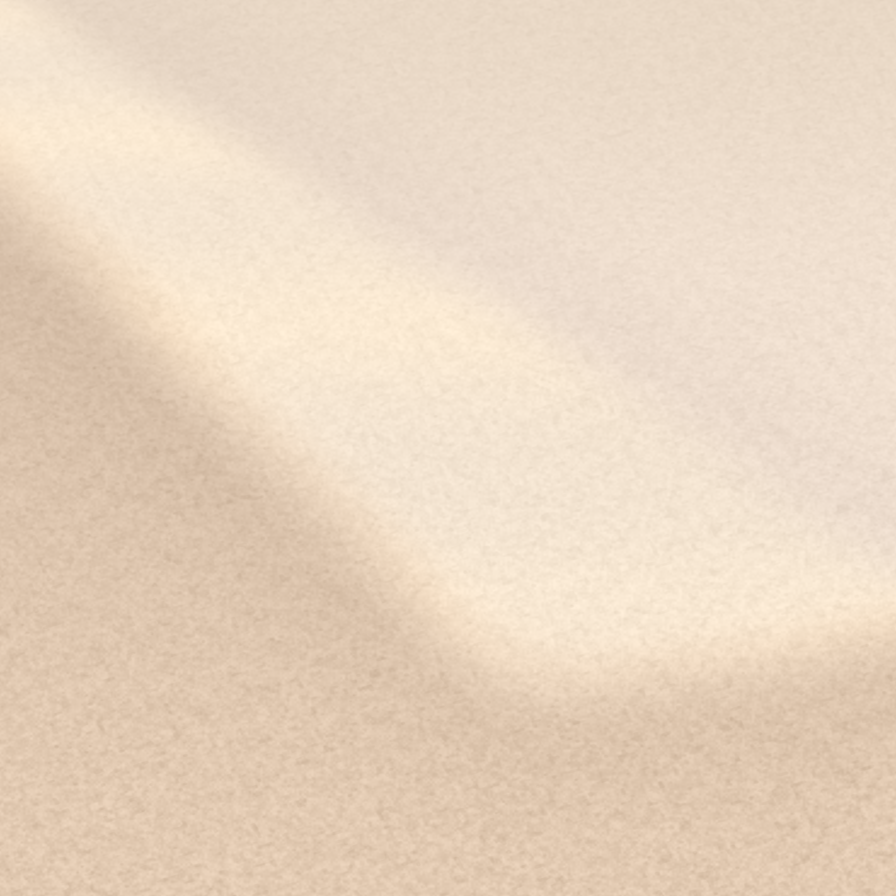
Reproduce this texture procedurally as a WebGL 1 fragment shader.

```glsl
precision highp float;
// Sunlight falling in a soft diagonal band across a sandy, matte surface.
// Two half-planes blend into the band's bent lower edge, a third bounds it above;
// horizontal folds vary the glow and value noise adds grain that coarsens nearby.

uniform vec2 u_resolution;

float hash(vec2 p) {
  return fract(sin(dot(p, vec2(127.1, 311.7))) * 43758.5453);
}

float valueNoise(vec2 p) {
  vec2 cell = floor(p);
  vec2 f = fract(p);
  f = f * f * (3.0 - 2.0 * f);
  float low = mix(hash(cell), hash(cell + vec2(1.0, 0.0)), f.x);
  float high = mix(hash(cell + vec2(0.0, 1.0)), hash(cell + vec2(1.0, 1.0)), f.x);
  return mix(low, high, f.y);
}

float smoothMin(float a, float b, float k) {
  float h = max(k - abs(a - b), 0.0) / k;
  return min(a, b) - h * h * k * 0.25;
}

float bump(float x, float center, float width) {
  float d = (x - center) / width;
  return exp(-d * d);
}

void main() {
  vec2 p = gl_FragCoord.xy / u_resolution;

  // Signed distances to the band's edges, gently wavering
  float waver = (valueNoise(p * 7.0) - 0.5) * 0.012;
  float diagonal = (p.x + p.y - 0.80) * 0.707;
  float floorEdge = (p.y - 0.145 - 0.14 * p.x) * 0.99;
  float lower = smoothMin(diagonal, floorEdge, 0.10) + waver;
  float upper = (p.y + 0.65 * p.x - 1.01) * 0.838 + waver;

  // Shaded ground, darkest along the lit edge
  vec3 shade = mix(vec3(0.885, 0.79, 0.695), vec3(0.85, 0.758, 0.67),
                   smoothstep(0.0, 0.75, p.y));
  shade -= 0.014 * bump(lower, -0.07, 0.08);

  // Pale far ground, greyer beside the band and toward the top
  vec3 far = mix(vec3(0.94, 0.877, 0.815), vec3(0.912, 0.847, 0.775),
                 smoothstep(0.65, 1.0, p.y));
  far -= vec3(0.014, 0.016, 0.013) * bump(upper, 0.05, 0.07);

  // Sunlit band with horizontal folds of brighter cream
  float folds = bump(p.y, 0.99, 0.03) + bump(p.y, 0.85, 0.05)
              + bump(p.y, 0.64, 0.08) + 0.6 * bump(p.y, 0.33, 0.07);
  vec3 lit = mix(vec3(0.952, 0.892, 0.818), vec3(0.982, 0.916, 0.825), folds);

  // Combine, with a peach fringe where light meets shade
  float upperBlur = mix(0.055, 0.035, p.y);
  vec3 color = mix(lit, far, smoothstep(-upperBlur, upperBlur, upper));
  float light = smoothstep(-0.060, 0.055, lower);
  color = mix(shade, color, light);
  color += vec3(0.010, -0.002, -0.014) * bump(lower, 0.015, 0.035);

  // Slanted grain and dark specks, fading with distance
  vec2 slanted = vec2(p.x + 0.5 * p.y, p.y - 0.3 * p.x);
  float coarse = valueNoise(slanted * vec2(170.0, 210.0));
  float fine = valueNoise(p * 370.0 + 17.0);
  float grain = coarse * 0.6 + fine * 0.4 - 0.5;
  float specks = smoothstep(0.62, 0.95, valueNoise(slanted * vec2(130.0, 190.0) + 41.0));
  float mottling = valueNoise(p * 65.0) - 0.5;
  float strength = mix(0.095, 0.045, p.y) * mix(1.0, 0.8, light);
  color += (grain + 0.15 * mottling - 0.35 * (specks - 0.14)) * strength
         * vec3(0.95, 1.0, 1.05);

  gl_FragColor = vec4(clamp(color, 0.0, 1.0), 1.0);
}
```
